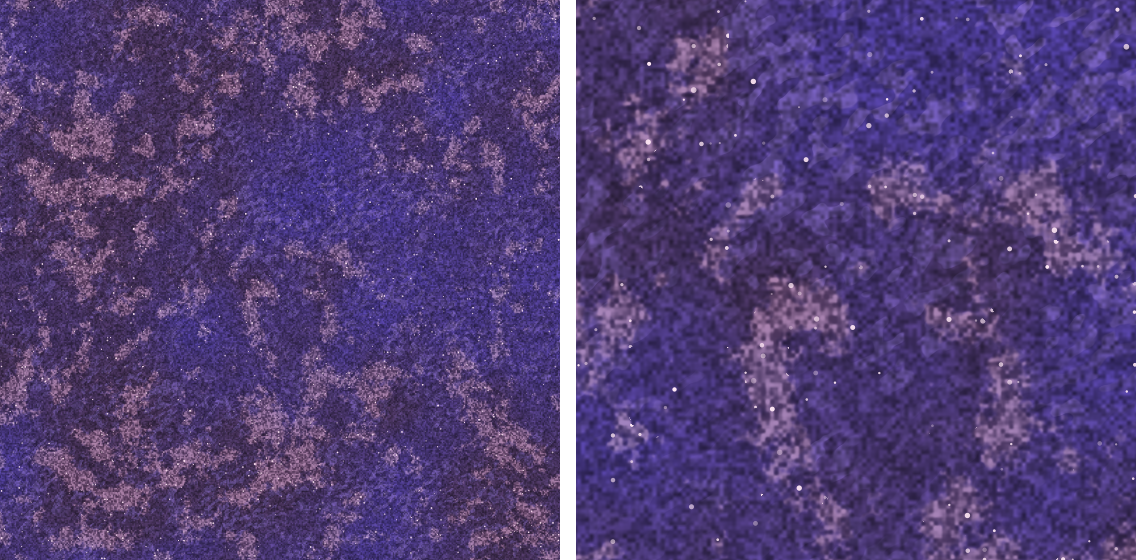
Left: the whole. Right: its middle third, enlarged.
This texture is drawn by a WebGL 2 fragment shader. Its source:

```glsl
#version 300 es
precision highp float;
precision highp int;
// Glittering violet mineral: indigo and plum clouds under fine grain, with
// slanted flakes, ragged mauve crusts and tiny pale sparkles.
// Layers of hashed value noise are thresholded into masks and then blended.

uniform vec2 u_resolution;
out vec4 fragColor;

const vec3 PLUM = vec3(0.255, 0.180, 0.320);
const vec3 INDIGO = vec3(0.260, 0.205, 0.520);
const vec3 FLAKE = vec3(0.400, 0.325, 0.600);
const vec3 MAUVE_DARK = vec3(0.310, 0.220, 0.380);
const vec3 MAUVE_LIGHT = vec3(0.690, 0.540, 0.720);
const vec3 SPARKLE = vec3(1.000, 0.910, 0.960);

// Integer hash of a grid cell, returned in 0..1.
float hash(vec2 cell, uint seed) {
    uvec2 q = uvec2(ivec2(cell));
    uint h = q.x * 1597u ^ q.y * 51749u ^ seed * 7919u;
    h = (h ^ (h >> 16)) * 73244475u;
    h = (h ^ (h >> 15)) * 73244475u;
    h ^= h >> 16;
    return float(h >> 8) / 16777216.0;
}

float valueNoise(vec2 p, uint seed) {
    vec2 cell = floor(p);
    vec2 f = fract(p);
    f = f * f * (3.0 - 2.0 * f);
    float low = mix(hash(cell, seed), hash(cell + vec2(1, 0), seed), f.x);
    float high = mix(hash(cell + vec2(0, 1), seed), hash(cell + vec2(1, 1), seed), f.x);
    return mix(low, high, f.y);
}

// Sum of octaves, each turned to hide the grid; gain sets the roughness.
float fbm(vec2 p, int octaves, float gain, uint seed) {
    const mat2 TURN = mat2(1.6, 1.2, -1.2, 1.6);
    float sum = 0.0, total = 0.0, weight = 1.0;
    for (int i = 0; i < octaves; i++) {
        sum += weight * valueNoise(p, seed + uint(i));
        total += weight;
        weight *= gain;
        p = TURN * p + 3.7;
    }
    return sum / total;
}

// Short chips stretched along a rising diagonal, gathered into loose groups.
float flakeMask(vec2 uv, uint seed) {
    vec2 along = normalize(vec2(0.8, 0.6));
    vec2 p = vec2(dot(uv, along), dot(uv, vec2(-along.y, along.x)));
    p += 0.004 * (valueNoise(uv * 90.0, seed) - 0.5);
    float chips = smoothstep(0.50, 0.64, fbm(p * vec2(100.0, 170.0), 2, 0.35, seed + 1u));
    float groups = smoothstep(0.34, 0.62, fbm(uv * 15.0, 3, 0.6, seed + 5u));
    return chips * mix(0.25, 1.0, groups);
}

// One possible dot per grid cell, with random place, size and brightness.
float sparkles(vec2 uv, float density, float chance, float pixel, uint seed) {
    vec2 p = uv * density;
    vec2 cell = floor(p);
    vec2 center = 0.35 + 0.3 * vec2(hash(cell, seed), hash(cell, seed + 1u));
    float radius = mix(0.10, 0.32, hash(cell, seed + 2u));
    float edge = 0.6 * pixel * density;
    float disc = 1.0 - smoothstep(radius - edge, radius + edge, length(fract(p) - center));
    float shine = mix(0.3, 1.0, hash(cell, seed + 3u));
    return disc * shine * step(hash(cell, seed + 4u), chance);
}

void main() {
    float pixel = 1.0 / u_resolution.y;
    vec2 uv = gl_FragCoord.xy * pixel;

    // Broad clouds of colour, roughened at their borders.
    float cloud = fbm(uv * 4.2 + 5.3, 5, 0.55, 11u);
    float blueness = smoothstep(0.28, 0.80, cloud);
    vec3 color = mix(PLUM, INDIGO, blueness);

    // Fine grain shared by all layers, centred on zero.
    float fine = valueNoise(uv * 400.0, 31u) - 0.5;
    float coarse = valueNoise(uv * 210.0 + 9.0, 32u) - 0.5;
    float grain = 0.80 * fine + 0.45 * coarse;

    // Slanted flakes show best in the blue areas.
    float flakes = flakeMask(uv, 41u);
    color = mix(color, FLAKE, flakes * mix(0.50, 0.70, blueness));
    color *= 1.0 + 0.72 * grain;

    // Small ragged crusts thin out where the clouds turn blue.
    float crustField = fbm(uv * 27.0, 5, 0.62, 61u) - 0.28 * (cloud - 0.5);
    crustField += 0.10 * (fbm(uv * 8.0, 2, 0.5, 71u) - 0.5);
    float crust = smoothstep(0.555, 0.690, crustField + 0.06 * grain);
    float granules = smoothstep(-0.42, 0.50, grain);
    vec3 mauve = mix(MAUVE_DARK, MAUVE_LIGHT, granules);
    mauve += vec3(-0.06, 0.0, 0.08) * (blueness - 0.4);
    color = mix(color, mauve, 0.90 * crust);

    // Sparkles, densest on the crusts.
    float chance = 0.018 + 0.10 * crust;
    float glint = sparkles(uv, 190.0, chance, pixel, 81u);
    color = mix(color, SPARKLE, glint);

    fragColor = vec4(clamp(color, 0.0, 1.0), 1.0);
}
```
